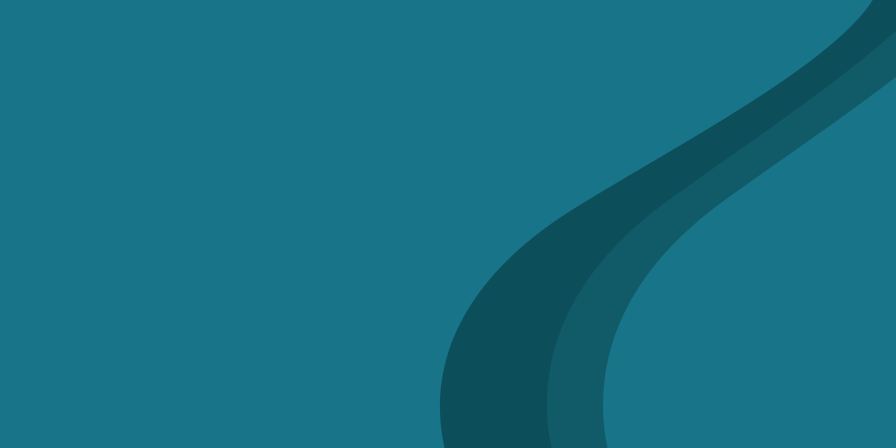
This background is drawn by a Shadertoy shader. Its source:

```glsl
// A flat teal field crossed by a dark two-tone ribbon that sweeps from the
// bottom centre to the top right. Each ribbon edge is x as a function of
// height: a parabolic foot followed by two joined cubic Bezier curves.

// Colours
const vec3 FIELD_TEAL  = vec3(0.094, 0.453, 0.535);
const vec3 RIBBON_DARK = vec3(0.049, 0.310, 0.357);
const vec3 RIBBON_MID  = vec3(0.065, 0.355, 0.412);

// Layout, in units of canvas height
const float MID_BAND_WIDTH = 0.125;
const float FOOT_HEIGHT    = 0.094;  // height where the edges stand upright
const float FOOT_BEND      = 1.15;   // curvature below that height
const int   SOLVE_STEPS    = 20;

// Left edge: lower curve a-b-c-d, upper curve d-e-f-g
const vec2 LEFT_A = vec2(0.982, FOOT_HEIGHT);
const vec2 LEFT_B = vec2(0.982, 0.266);
const vec2 LEFT_C = vec2(1.094, 0.417);
const vec2 LEFT_D = vec2(1.276, 0.531);
const vec2 LEFT_E = vec2(1.497, 0.669);
const vec2 LEFT_F = vec2(1.854, 0.852);
const vec2 LEFT_G = vec2(1.948, 1.0);

// Seam between the two tones; the right edge is this curve shifted sideways
const vec2 SEAM_A = vec2(1.221, FOOT_HEIGHT);
const vec2 SEAM_B = vec2(1.221, 0.271);
const vec2 SEAM_C = vec2(1.315, 0.422);
const vec2 SEAM_D = vec2(1.484, 0.547);
const vec2 SEAM_E = vec2(1.667, 0.680);
const vec2 SEAM_F = vec2(1.940, 0.857);
const vec2 SEAM_G = vec2(2.070, 1.0);

vec2 bezier(vec2 a, vec2 b, vec2 c, vec2 d, float t) {
    float s = 1.0 - t;
    return s * s * s * a + 3.0 * s * s * t * b + 3.0 * s * t * t * c + t * t * t * d;
}

// x of a rising Bezier curve at height y, by bisection
float bezierXAt(vec2 a, vec2 b, vec2 c, vec2 d, float y) {
    float t = 0.5;
    float stepSize = 0.25;
    for (int i = 0; i < SOLVE_STEPS; i++) {
        t += bezier(a, b, c, d, t).y < y ? stepSize : -stepSize;
        stepSize *= 0.5;
    }
    return bezier(a, b, c, d, t).x;
}

// x of a whole ribbon edge at height y
float edgeXAt(vec2 a, vec2 b, vec2 c, vec2 d, vec2 e, vec2 f, vec2 g, float y) {
    if (y < a.y) return a.x + FOOT_BEND * (a.y - y) * (a.y - y);
    if (y < d.y) return bezierXAt(a, b, c, d, y);
    return bezierXAt(d, e, f, g, y);
}

// Antialiased coverage of the side where the field is positive
float coverage(float field) {
    float pixel = length(vec2(dFdx(field), dFdy(field)));
    return clamp(0.5 + field / max(pixel, 1e-5), 0.0, 1.0);
}

void mainImage(out vec4 fragColor, in vec2 fragCoord) {
    vec2 p = fragCoord / iResolution.y;

    float leftX = edgeXAt(LEFT_A, LEFT_B, LEFT_C, LEFT_D, LEFT_E, LEFT_F, LEFT_G, p.y);
    float seamX = edgeXAt(SEAM_A, SEAM_B, SEAM_C, SEAM_D, SEAM_E, SEAM_F, SEAM_G, p.y);

    // Paint from left to right, each edge starting the next tone
    vec3 color = mix(FIELD_TEAL, RIBBON_DARK, coverage(p.x - leftX));
    color = mix(color, RIBBON_MID, coverage(p.x - seamX));
    color = mix(color, FIELD_TEAL, coverage(p.x - seamX - MID_BAND_WIDTH));

    fragColor = vec4(color, 1.0);
}
```
